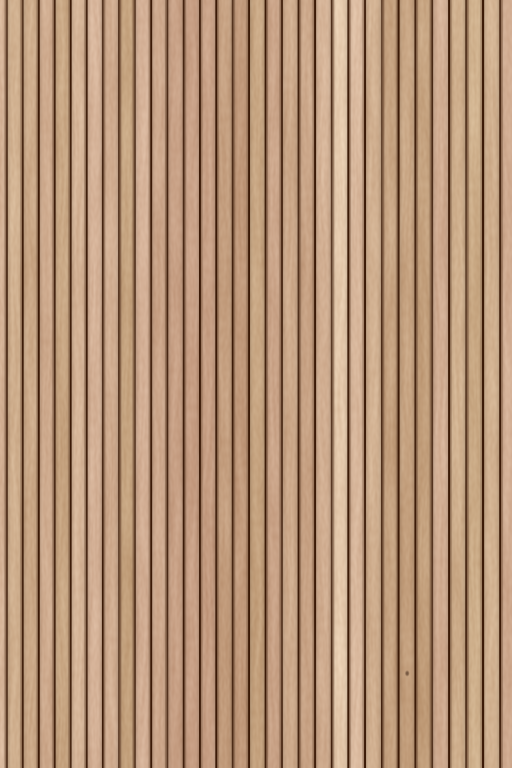
Write a WebGL 1 fragment shader that draws this texture.

```glsl
precision highp float;
// Wall of narrow vertical timber slats with thin dark gaps between them.
// A slightly stretched slat coordinate gives each slat an index; the index sets
// its tone and hue, and stretched gradient noise adds grain, pores and drift.

#define PITCH vec3(-0.439, 32.31, -1.175) // slat coordinate: offset, slope, stretch
#define GAP_WIDTH 0.105                   // in slat pitches
#define WALL_WIDTH 0.10                   // visible slat side, in pitches
#define WOOD_DARK vec3(0.69, 0.52, 0.385)
#define WOOD_PALE vec3(0.90, 0.79, 0.68)
#define GAP_COLOR vec3(0.23, 0.10, 0.025)
#define WALL_COLOR vec3(0.49, 0.35, 0.25)
#define SLAT_VARIATION 0.26
#define GRAIN 0.24
#define KNOT_CHANCE 0.018

uniform vec2 u_resolution;

float hash(vec2 p) {
  vec3 q = fract(vec3(p.xyx) * 0.1031);
  q += dot(q, q.yzx + 33.33);
  return fract((q.x + q.y) * q.z);
}

vec2 gradient(vec2 cell) {
  float angle = 6.2832 * hash(cell + 71.0);
  return vec2(cos(angle), sin(angle));
}

float gradientNoise(vec2 p) {
  vec2 i = floor(p);
  vec2 f = p - i;
  vec2 w = f * f * f * (f * (f * 6.0 - 15.0) + 10.0);
  float a = dot(gradient(i), f);
  float b = dot(gradient(i + vec2(1.0, 0.0)), f - vec2(1.0, 0.0));
  float c = dot(gradient(i + vec2(0.0, 1.0)), f - vec2(0.0, 1.0));
  float d = dot(gradient(i + 1.0), f - 1.0);
  return mix(mix(a, b, w.x), mix(c, d, w.x), w.y);
}

float bump(float x, float center, float width) {
  float d = (x - center) / width;
  return exp(-d * d);
}

// Coverage of a band of the given width, softened over one pixel
float band(float d, float width, float pixel) {
  return clamp((0.5 * width - abs(d)) / pixel + 0.5, 0.0, 1.0)
       * min(1.0, width / pixel);
}

// Tone of a slat: broad groups of dark and pale boards plus random variation
float slatTone(float id) {
  float tone = 0.57 + SLAT_VARIATION * (hash(vec2(id + 40.0, 3.0)) - 0.5);
  tone -= 0.25 * bump(id, 14.5, 3.6);
  tone += 0.36 * bump(id, 20.0, 1.6);
  tone -= 0.24 * bump(id, 23.6, 1.4);
  return tone + 0.12 * bump(id, 26.5, 1.5);
}

// Slow drift along the slat, wavy streaks and short fine pores
float woodGrain(float s, float y, float id) {
  vec2 shift = vec2(id * 7.3 + 50.0, id * 13.7 + 90.0);
  float drift = gradientNoise(vec2(shift.x, y * 2.2 + shift.y));
  float bend = 0.8 * gradientNoise(vec2(s * 0.7, y * 4.0) + shift);
  float streak = gradientNoise(vec2(s * 4.2 + bend * 2.5, y * 7.0) + shift);
  float pores = gradientNoise(vec2(s * 6.0 + bend, y * 65.0) + shift);
  return drift * 0.7 + streak * 0.8 + pores * 0.5;
}

// Rare small knots, at most one in each stretch of a slat
float knot(float across, float y, float id, float pitch) {
  vec2 cell = vec2(id + 60.0, floor(y * 3.0) + 11.0);
  vec2 center = 0.25 + 0.5 * vec2(hash(cell + 5.0), hash(cell + 9.0));
  vec2 d = (vec2(across, fract(y * 3.0)) - center) * vec2(pitch, 1.0 / 3.0);
  float spot = 1.0 - smoothstep(0.001, 0.0055, length(d * vec2(1.0, 0.75)));
  return spot * step(hash(cell), KNOT_CHANCE);
}

void main() {
  vec2 p = gl_FragCoord.xy / u_resolution.x;
  float s = PITCH.x + p.x * (PITCH.y + p.x * PITCH.z);
  float slope = PITCH.y + 2.0 * PITCH.z * p.x;
  float pixel = slope / u_resolution.x;
  float id = floor(s);

  // Wood face
  float tone = slatTone(id) + GRAIN * woodGrain(s, p.y, id);
  tone += 0.05 * (p.y * u_resolution.x / u_resolution.y - 0.5);
  vec3 color = mix(WOOD_DARK, WOOD_PALE, tone);
  float hue = hash(vec2(id + 80.0, 17.0)) - 0.5;
  color += hue * vec3(0.012, -0.014, 0.03);
  color = mix(color, WALL_COLOR * 0.8, 0.8 * knot(s - id, p.y, id, 1.0 / slope));

  // Nearest gap, with its own depth, width and slow change along its length
  float gapId = floor(s + 0.5);
  float d = s - gapId;
  float depth = hash(vec2(gapId + 20.0, 29.0));
  float change = gradientNoise(vec2(gapId * 3.7 + 30.5, p.y * 1.6 + 8.0));
  float darkness = clamp(0.72 + 0.32 * depth + 0.3 * change, 0.5, 1.0);
  float width = GAP_WIDTH * (0.85 + 0.35 * depth);

  // Soft shadow, slat side and dark core
  color *= 1.0 - 0.13 * bump(d, 0.0, 0.17);
  float side = hash(vec2(gapId + 33.0, 41.0)) < 0.6 ? -1.0 : 1.0;
  float wall = band(d - side * 0.5 * (width + WALL_WIDTH), WALL_WIDTH, pixel);
  color = mix(color, WALL_COLOR, wall * (0.85 - 0.5 * depth));
  color = mix(color, GAP_COLOR, band(d, width, pixel) * darkness);

  gl_FragColor = vec4(clamp(color, 0.0, 1.0), 1.0);
}
```
